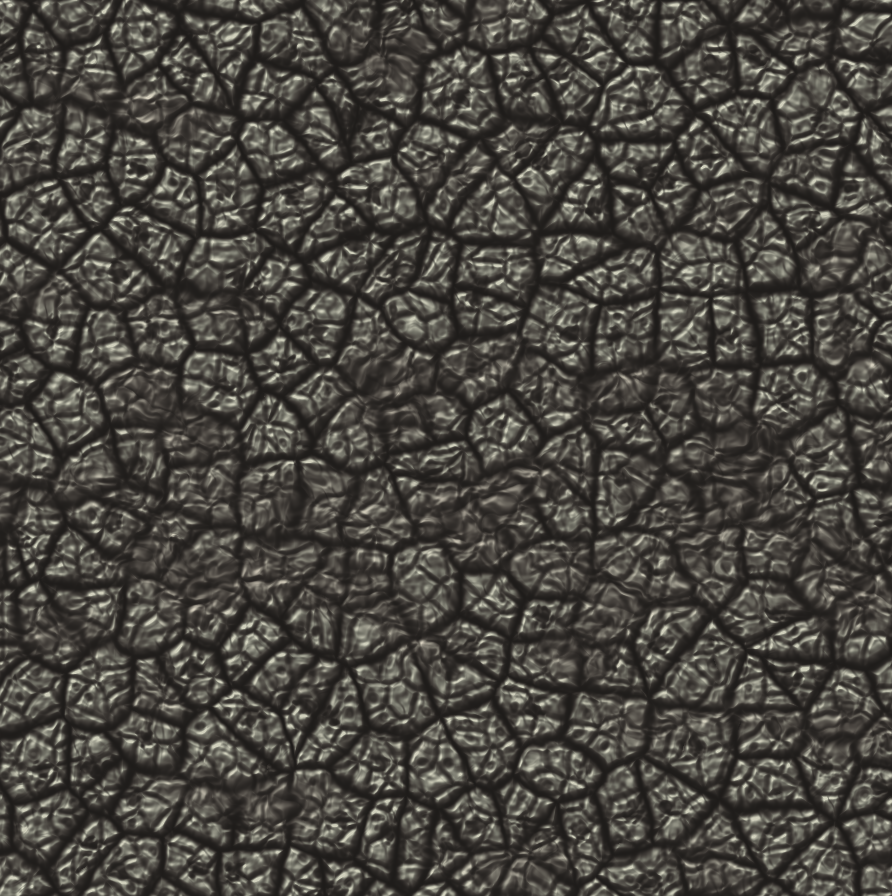
Write a Shadertoy shader that draws this texture.

```glsl
// Dark cracked hide: rounded cells cut by deep grooves, finer cracks and pits,
// crossed by rough horizontal folds. Two Voronoi layers and gradient noise
// build a height and a cavity value, lit by the slope along one direction.

#define CELLS 15.0        // large cells per canvas height
#define CRACKS 34.0       // small cells per canvas height
#define GRAIN 68.0        // frequency of the fine wrinkles
#define RELIEF 0.029      // slope to light scale
#define CONTRAST 0.70     // strength of the light
#define FOLD_Y 0.43       // centre of the folded band
#define FOLD_WIDTH 0.14   // half width of the folded band
#define SHADOW 0.11       // darkest tone
#define GAIN 0.37         // tone of fully open surface
#define LIGHT_DIR vec2(-0.35, 0.94)
#define DARK_TINT vec3(1.08, 1.0, 0.93)
#define PALE_TINT vec3(1.0, 1.0, 0.905)

vec2 hash2(vec2 p) {
    vec3 q = fract(p.xyx * vec3(0.1031, 0.1030, 0.0973));
    q += dot(q, q.yzx + 33.33);
    return fract((q.xx + q.yz) * q.zy);
}

float cornerSlope(vec2 cell, vec2 corner, vec2 f) {
    return dot(hash2(cell + corner + 71.0) * 2.0 - 1.0, f - corner);
}

float gradientNoise(vec2 p) {
    vec2 i = floor(p), f = p - i;
    vec2 u = f * f * f * (f * (f * 6.0 - 15.0) + 10.0);
    float low = mix(cornerSlope(i, vec2(0, 0), f), cornerSlope(i, vec2(1, 0), f), u.x);
    float high = mix(cornerSlope(i, vec2(0, 1), f), cornerSlope(i, vec2(1, 1), f), u.x);
    return mix(low, high, u.y);
}

// Returns distance to the border, distance to the centre, and a cell hash.
vec3 voronoi(vec2 p) {
    vec2 base = floor(p), f = p - base;
    vec2 nearCell = vec2(0.0), nearVec = vec2(0.0);
    float nearest = 9.0;
    for (int y = -1; y <= 1; y++)
    for (int x = -1; x <= 1; x++) {
        vec2 cell = vec2(x, y);
        vec2 v = cell + hash2(base + cell) - f;
        float d = dot(v, v);
        if (d < nearest) { nearest = d; nearCell = cell; nearVec = v; }
    }
    float border = 9.0;
    for (int y = -2; y <= 2; y++)
    for (int x = -2; x <= 2; x++) {
        vec2 cell = nearCell + vec2(x, y);
        vec2 v = cell + hash2(base + cell) - f;
        vec2 gap = v - nearVec;
        if (dot(gap, gap) > 0.0001)
            border = min(border, dot(0.5 * (nearVec + v), normalize(gap)));
    }
    return vec3(border, sqrt(nearest), hash2(base + nearCell + 19.0).x);
}

// Returns height, cavity openness and fold amount.
vec3 hide(vec2 p) {
    // Folds: one broad band plus scattered patches
    float band = (p.y - FOLD_Y) / FOLD_WIDTH;
    float fold = gradientNoise(p * vec2(8.0, 13.0) + 4.0) + 0.30 * exp(-band * band);
    fold = smoothstep(0.0, 0.55, fold);

    // Bend the cells and roughen their borders
    vec2 bend = vec2(gradientNoise(p * 17.0), gradientNoise(p * 17.0 + 37.0));
    vec2 rough = vec2(gradientNoise(p * 55.0 + 5.0), gradientNoise(p * 55.0 + 23.0));
    vec2 q = p + bend * mix(0.009, 0.020, fold) + rough * mix(0.003, 0.008, fold);

    // Fine wrinkles and long folds
    float wrinkle = gradientNoise(q * GRAIN);
    float fine = gradientNoise(q * GRAIN * 1.9 + 11.0);
    float ridge = abs(gradientNoise(q * vec2(18.0, 40.0) + 8.0));

    // Grooves of uneven width, cracks and ragged pits
    vec3 large = voronoi(q * CELLS);
    vec3 small = voronoi(q * CRACKS + 53.0);
    float groove = smoothstep(0.005, 0.15 + 0.14 * bend.y, large.x);
    float crack = smoothstep(0.0, 0.19, small.x);
    float pit = step(0.35, large.z) * (1.0 - smoothstep(0.08, 0.20, large.y + 0.15 * fine));
    float pore = step(0.5, small.z) * (1.0 - smoothstep(0.08, 0.24, small.y));

    float cellHeight = 0.4 * groove + 0.25 * crack - 0.25 * pit - 0.16 * pore;
    float foldHeight = 0.25 * groove + 0.15 * crack + 0.9 * ridge;
    float height = mix(cellHeight, foldHeight, fold);
    height += 0.30 * wrinkle + 0.19 * fine;

    float crease = smoothstep(0.0, 0.2, abs(wrinkle));
    float cellOpen = groove * mix(0.35, 1.0, crack);
    cellOpen *= (1.0 - 0.75 * pit) * (1.0 - 0.6 * pore) * mix(0.5, 1.0, crease);
    float foldOpen = (0.24 + 0.36 * smoothstep(0.0, 0.2, ridge)) * mix(0.4, 1.0, groove);
    foldOpen *= mix(0.55, 1.0, crack) * mix(0.7, 1.0, crease);
    return vec3(height, mix(cellOpen, foldOpen, 0.85 * fold), fold);
}

void mainImage(out vec4 fragColor, in vec2 fragCoord) {
    vec2 p = fragCoord / iResolution.y;
    vec2 toLight = normalize(LIGHT_DIR);
    float reach = max(0.0012, 0.6 / iResolution.y);

    // Two samples give the slope and a softened cavity
    vec3 lower = hide(p - toLight * reach);
    vec3 upper = hide(p + toLight * reach);
    float slope = RELIEF * (lower.x - upper.x) / (2.0 * reach);
    slope /= sqrt(1.0 + 0.25 * slope * slope);
    float light = exp(CONTRAST * slope);
    float open = 0.5 * (lower.y + upper.y);
    float fold = 0.5 * (lower.z + upper.z);

    // Warm shadows, pale greenish tops, browner folds
    float tone = min(SHADOW + GAIN * open * light, 0.82);
    vec3 tint = mix(DARK_TINT, PALE_TINT, smoothstep(0.15, 0.48, tone));
    tint = mix(tint, DARK_TINT, 0.5 * fold);
    fragColor = vec4(tone * tint, 1.0);
}
```
